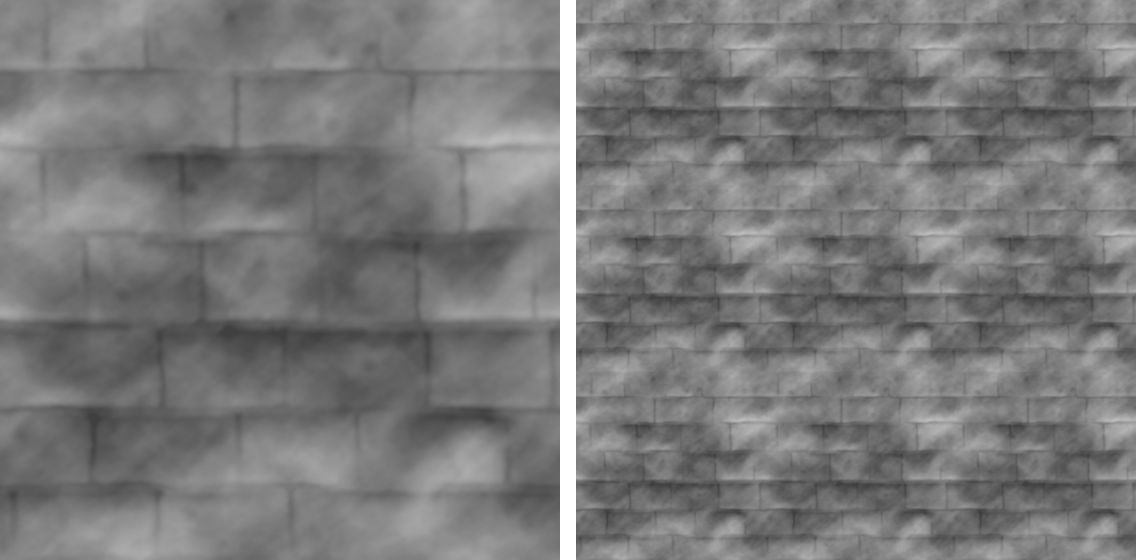
Left: one tile. Right: repeated 3 by 3.
A three.js fragment shader for this texture:

```glsl
// Soft grey wall of worn stone blocks in seven uneven courses.
// Jittered joints give a rounded box per block; wrapping noise adds stains,
// and each block is shaded dark along its top and light along its foot.

varying vec2 vUv;

const float TAU = 6.2831853;
const float COURSES = 7.0;
const float COURSE_WARP = 0.018;    // uneven course heights
const float JOINT_JITTER = 0.24;    // share of a block's width
const float WOBBLE = 0.007;         // waviness of the joints
const float CORNER_RADIUS = 0.016;
const float JOINT_WIDTH = 0.0075;
const float JOINT_DEPTH = 0.07;
const float BASE_GREY = 0.497;
const float WALL_FADE = 0.06;       // broad light-to-dark drift
const float BLOCK_TONE = 0.05;
const float STAIN = 0.37;
const float STREAK = 0.18;
const float GRAIN = 0.05;
const float FOOT_LIGHT = 0.22;
const float TOP_SHADE = 0.22;
const float PIT_CELLS = 16.0;
const float PIT_DEPTH = 0.06;

// Whole-number remainder, safe against rounding at exact multiples.
float wrap(float i, float n) {
  return floor(mod(i + 0.5, n));
}

vec2 wrap2(vec2 i, vec2 n) {
  return vec2(wrap(i.x, n.x), wrap(i.y, n.y));
}

float hash(vec2 p) {
  vec3 q = fract(vec3(p.xyx) * 0.1031);
  q += dot(q, q.yzx + 33.33);
  return fract((q.x + q.y) * q.z);
}

// Value noise that wraps after a whole number of cells.
float noise(vec2 uv, vec2 cells, float seed) {
  vec2 p = uv * cells;
  vec2 i = floor(p);
  vec2 f = p - i;
  f = f * f * f * (f * (f * 6.0 - 15.0) + 10.0);
  vec2 a = wrap2(i, cells) + seed;
  vec2 b = wrap2(i + 1.0, cells) + seed;
  return mix(mix(hash(a), hash(vec2(b.x, a.y)), f.x),
             mix(hash(vec2(a.x, b.y)), hash(b), f.x), f.y);
}

float fbm(vec2 uv, vec2 cells, float seed) {
  float sum = 0.0;
  float weight = 0.53;
  for (int k = 0; k < 4; k++) {
    sum += weight * noise(uv, cells, seed);
    cells *= 2.0;
    seed += 17.0;
    weight *= 0.5;
  }
  return sum;
}

// Four blocks as a rule, five in courses 3 and 6, three in course 5.
float blocksInCourse(float course) {
  float extra = step(0.5, course) * step(wrap(course, 3.0), 0.5);
  return 4.0 + extra - step(abs(course - 5.0), 0.5);
}

float courseShift(float course) {
  float side = wrap(course, 2.0) * 2.0 - 1.0;
  return 0.085 + 0.075 * side * step(course, 3.5);
}

float jointAt(float index, float count, float course) {
  return index + JOINT_JITTER * (hash(vec2(wrap(index, count) + 3.0, course + 41.0)) - 0.5);
}

float roundedBox(vec2 p, vec2 halfSize) {
  vec2 q = abs(p) - halfSize + CORNER_RADIUS;
  return length(max(q, 0.0)) + min(max(q.x, q.y), 0.0) - CORNER_RADIUS;
}

void main() {
  vec2 uv = vUv;
  vec2 bend = vec2(fbm(uv, vec2(13.0), 5.0), fbm(uv, vec2(12.0), 71.0)) - 0.5;
  vec2 p = uv + WOBBLE * 2.0 * bend;

  // Course and block under this point
  float rise = (p.y + COURSE_WARP * sin(TAU * p.y)) * COURSES;
  float course = wrap(floor(rise), COURSES);
  float height = fract(rise);
  float count = blocksInCourse(course);
  float along = (p.x - courseShift(course)) * count;
  float index = floor(along);
  if (along < jointAt(index, count, course)) index -= 1.0;
  else if (along >= jointAt(index + 1.0, count, course)) index += 1.0;
  float left = jointAt(index, count, course);
  float right = jointAt(index + 1.0, count, course);
  vec2 local = vec2((along - 0.5 * (left + right)) / count, (height - 0.5) / COURSES);
  float edge = -roundedBox(local, vec2(0.5 * (right - left) / count, 0.5 / COURSES));
  float inside = smoothstep(0.0, 0.02, edge);

  // Broad drift, block tone, stains and fine grain
  float grey = BASE_GREY + WALL_FADE * cos(TAU * (uv.y - 0.89));
  grey += BLOCK_TONE * inside * (hash(vec2(wrap(index, count) + 19.0, course + 7.0)) - 0.5);
  grey += STAIN * (fbm(uv + 0.05 * bend, vec2(6.0, 7.0), 120.0) - 0.5);
  grey += STREAK * (fbm(vec2(uv.x - uv.y, uv.y), vec2(9.0, 5.0), 210.0) - 0.5);
  grey += GRAIN * (fbm(uv, vec2(36.0, 42.0), 330.0) - 0.5);

  // Patchy light at each foot and shade under each top, gentle on the lowest joint
  float gentle = mix(0.3, 1.0, smoothstep(0.02, 0.1, min(uv.y, 1.0 - uv.y)));
  float footPatch = smoothstep(0.25, 0.95, noise(uv, vec2(7.0, 7.0), 401.0));
  float topPatch = smoothstep(0.15, 0.95, noise(uv, vec2(6.0, 7.0), 502.0));
  float depth = 1.0 - height;
  grey += gentle * FOOT_LIGHT * footPatch * exp(-5.0 * height) * smoothstep(0.0, 0.14, height);
  grey -= gentle * TOP_SHADE * topPatch * exp(-4.5 * depth) * smoothstep(0.0, 0.12, depth);

  // Soft joints, worn away in places
  float wear = smoothstep(0.15, 0.75, noise(uv, vec2(11.0, 13.0), 613.0));
  float seam = max(edge, 0.0) / JOINT_WIDTH;
  grey -= gentle * JOINT_DEPTH * mix(0.2, 1.0, wear) * exp(-seam * seam);

  // Sparse pits
  vec2 cell = wrap2(floor(p * PIT_CELLS), vec2(PIT_CELLS));
  vec2 centre = 0.4 + 0.2 * vec2(hash(cell + 701.0), hash(cell + 802.0));
  float reach = length(fract(p * PIT_CELLS) - centre);
  grey -= PIT_DEPTH * smoothstep(0.38, 0.0, reach) * step(0.95, hash(cell + 903.0));

  gl_FragColor = vec4(vec3(clamp(grey, 0.25, 0.78)), 1.0);
}
```
